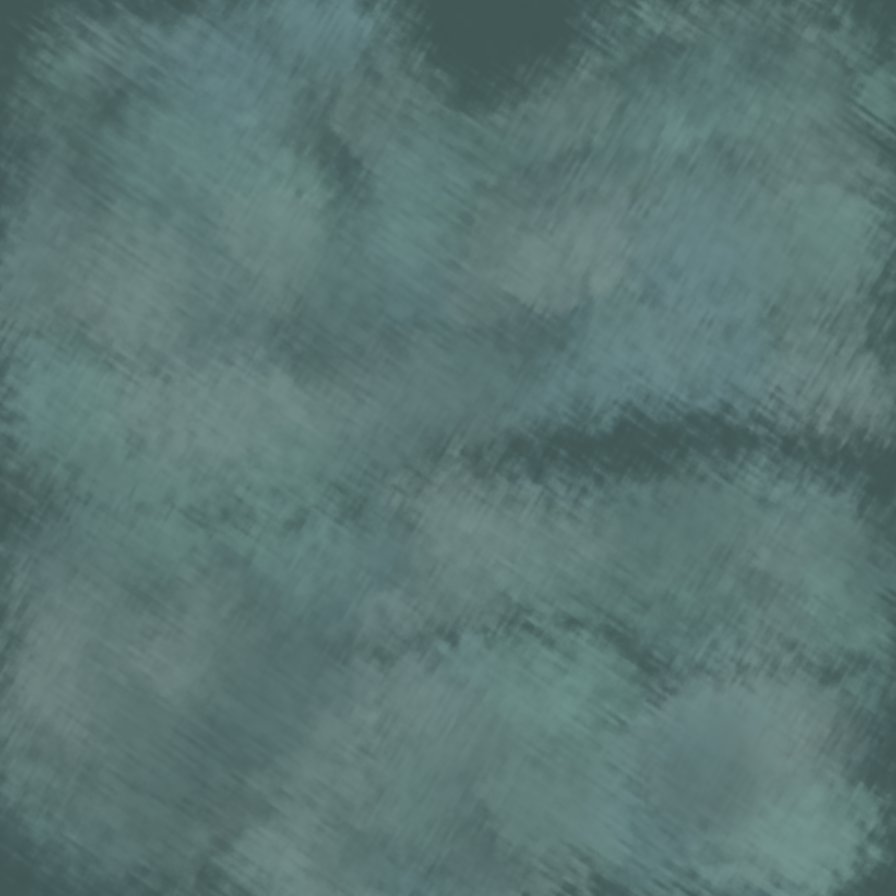
Write a WebGL 1 fragment shader that draws this texture.

```glsl
precision highp float;
// Misty teal paint: overlapping dry-brush daubs over a dark ground with a few open gaps.
uniform vec2 u_resolution;

#define LAYERS 7
#define COARSE_CELLS 3.2
#define CELLS_STEP 0.6
#define DAUB_OPACITY 0.36
#define GAP_JITTER 0.05
#define GAP_WARP 0.08
#define EDGE_GRAIN 0.16
#define SURFACE_GRAIN 0.035
#define SHADE_SHARE 0.30

const vec3 GROUND = vec3(0.255, 0.345, 0.340);
const vec3 JADE = vec3(0.430, 0.575, 0.550);
const vec3 FOG = vec3(0.475, 0.560, 0.545);
const vec3 LAKE = vec3(0.400, 0.525, 0.540);
const vec3 SHADE = vec3(0.345, 0.450, 0.445);

vec3 hash3(vec2 p) {
  vec3 h = fract(p.xyx * vec3(0.1031, 0.1030, 0.0973));
  h += dot(h, h.yxz + 33.33);
  return fract((h.xxy + h.yzz) * h.zyx);
}

float noise(vec2 p) {
  vec2 i = floor(p), f = fract(p);
  f = f * f * (3.0 - 2.0 * f);
  return mix(mix(hash3(i).x, hash3(i + vec2(1.0, 0.0)).x, f.x),
             mix(hash3(i + vec2(0.0, 1.0)).x, hash3(i + 1.0).x, f.x), f.y);
}

float fbm(vec2 p) {
  float sum = 0.0, amp = 0.5;
  for (int i = 0; i < 4; i++) {
    sum += amp * noise(p);
    p = mat2(1.6, 1.2, -1.2, 1.6) * p + 5.7;
    amp *= 0.5;
  }
  return sum / 0.9375;
}

vec2 rotate(vec2 p, float a) {
  float c = cos(a), s = sin(a);
  return vec2(c * p.x - s * p.y, s * p.x + c * p.y);
}

// Crossed scratches left by bristles, broken up by fine speckle
float bristles(vec2 p) {
  float a = noise(rotate(p, 0.6) * vec2(35.0, 190.0));
  float b = noise(rotate(p, 2.1) * vec2(45.0, 210.0) + 31.0);
  return mix(mix(a, b, noise(p * 6.0 + 3.0)), fbm(p * 75.0), 0.55);
}

// Distance to the open gaps: two seams, a notch at the top and the border
float clearance(vec2 p) {
  float seamY = 0.44 + 0.06 * smoothstep(0.3, 0.6, p.x);
  float width = mix(-0.015, 0.03, smoothstep(0.35, 0.75, p.x))
              + 0.04 * (1.0 - smoothstep(0.0, 0.12, p.x));
  float seam = abs(p.y - seamY) - width;
  float faintSeam = abs(p.y - 0.28) + 0.012 + max(0.0, 0.42 - p.x);
  float notch = length(p - vec2(0.56, 1.02)) - 0.11;
  float border = 0.15 - length(max(abs(p - 0.5) - 0.36, 0.0));
  return min(min(seam, faintSeam), min(notch, border));
}

// Irregular five-sided patch, negative inside
float patchDistance(vec2 q, vec2 seed, float radius) {
  float d = -1.0;
  for (int k = 0; k < 5; k++) {
    vec3 h = hash3(seed + float(k) * 17.0);
    float a = 1.2566 * (float(k) + 0.5 * h.x);
    d = max(d, dot(q, vec2(cos(a), sin(a))) - radius * (0.8 + 0.35 * h.y));
  }
  return d;
}

vec3 daubColor(vec3 h) {
  vec3 tint = mix(JADE, FOG, smoothstep(0.25, 0.5, h.x));
  tint = mix(tint, LAKE, smoothstep(0.65, 0.8, h.x));
  return mix(tint, SHADE, step(1.0 - SHADE_SHARE, h.y));
}

void main() {
  vec2 p = gl_FragCoord.xy / u_resolution;
  float grain = bristles(p) - 0.5;
  vec2 warp = vec2(fbm(p * 6.0), fbm(p * 6.0 + 40.0)) - 0.5;
  vec2 gapPoint = p + GAP_WARP * warp;
  vec3 color = GROUND;

  // Layers of daubs, from broad to small
  for (int layer = 0; layer < LAYERS; layer++) {
    float level = float(layer);
    float cells = COARSE_CELLS + CELLS_STEP * level;
    vec2 grid = (p + 0.05 * warp) * cells + level * vec2(7.37, 11.61);
    for (int j = -1; j <= 1; j++) {
      for (int i = -1; i <= 1; i++) {
        vec2 id = floor(grid) + vec2(float(i), float(j));
        vec3 place = hash3(id + level * 53.0);
        vec3 look = hash3(id + level * 53.0 + 211.0);
        vec2 q = rotate(grid - id - 0.25 - 0.5 * place.xy, 6.2832 * place.z);

        // One side is crisp, the other fades away
        float side = 0.5 + 0.5 * q.x / (length(q) + 0.001);
        float softness = mix(0.07, 0.55, smoothstep(0.0, 0.45, side + 0.3 * look.z));
        float d = patchDistance(q, id + level * 29.0, 0.52 + 0.18 * look.z);
        float body = smoothstep(0.0, softness, EDGE_GRAIN * grain - d);

        float open = clearance(gapPoint + GAP_JITTER * (look.xz - 0.5));
        float cover = smoothstep(-0.02, 0.05, open + 0.06 * grain);
        float opacity = DAUB_OPACITY * (0.7 + 0.6 * place.x) * (1.0 + 0.5 * grain);
        color = mix(color, daubColor(look), body * cover * opacity);
      }
    }
  }

  // Bristle marks, fainter in the dark ground
  float paint = smoothstep(0.34, 0.5, color.g);
  color += SURFACE_GRAIN * grain * mix(0.3, 1.0, paint);
  gl_FragColor = vec4(color, 1.0);
}
```
